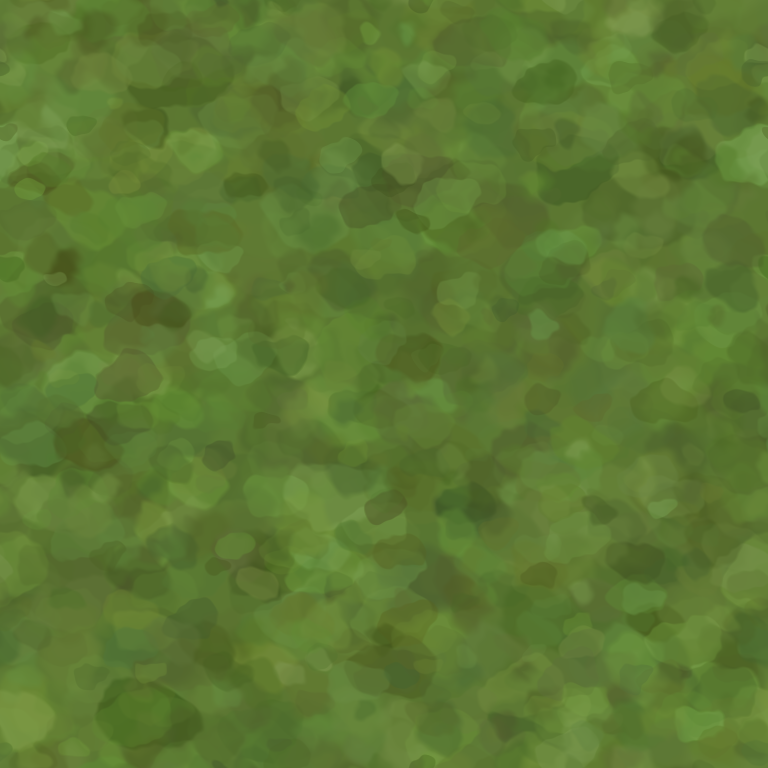
Reproduce this texture procedurally as a WebGL 1 fragment shader.

```glsl
precision highp float;
// Painterly meadow green: overlapping translucent wobbly dabs, tiling seamlessly.
uniform vec2 u_resolution;

const float TAU = 6.2831853;

vec3 hash3(vec3 p) {
  p = fract(p * vec3(0.1031, 0.1030, 0.0973));
  p += dot(p, p.yxz + 33.33);
  return fract((p.xxy + p.yxx) * p.zyx);
}

// Small periodic ripple that roughens the outlines
vec2 ripple(vec2 uv) {
  vec2 a = TAU * uv;
  return 0.0026 * sin(a.yx * 17.0 + 2.0 * sin(a * 11.0))
       + 0.0008 * sin(a.yx * 47.0 + a * 31.0 + 1.7);
}

// Paints one grid of dabs over the tint (lightness, warmth, blueness)
vec3 paintDabs(vec3 tint, vec2 uv, float cells, float layer, float presence, float strength) {
  vec2 p = uv * cells;
  vec2 home = floor(p);
  float pixel = cells / min(u_resolution.x, u_resolution.y);
  for (int j = -1; j <= 1; j++) {
    for (int i = -1; i <= 1; i++) {
      vec2 cell = home + vec2(float(i), float(j));
      vec3 key = vec3(mod(cell, cells), layer * 17.0 + 3.0);
      vec3 place = hash3(key);
      vec3 form = hash3(key + 71.0);
      vec3 pigment = 2.0 * hash3(key + 139.0) - 1.0;

      // Rounded, lobed outline, a little wider than tall
      vec2 d = (p - cell - place.xy) * vec2(0.95, 1.12);
      float angle = atan(d.y, d.x + 1e-5);
      float lobes = 1.0 + 0.14 * sin(2.0 * angle + TAU * form.x)
                        + 0.08 * sin(3.0 * angle + TAU * form.z);
      float radius = mix(0.30, 0.74, place.z) * lobes;
      float edge = max(mix(0.06, 0.32, form.x * form.x), 1.5 * pixel);
      float cover = 1.0 - smoothstep(radius - edge, radius, length(d));
      cover *= step(form.z, presence);
      tint = mix(tint, pigment, cover * strength * mix(0.14, 0.62, form.y));
    }
  }
  return tint;
}

void main() {
  vec2 uv = gl_FragCoord.xy / u_resolution;
  uv += ripple(uv);

  // Broad dabs first, finer and fainter ones on top, then sparse flecks
  vec3 tint = vec3(0.0);
  for (int k = 0; k < 5; k++) {
    float layer = float(k);
    tint = paintDabs(tint, uv, 10.0 + 2.0 * layer, layer, 1.0, 1.0 - 0.07 * layer);
  }
  tint = paintDabs(tint, uv, 25.0, 6.0, 0.22, 0.75);

  // Mid green shifted by lightness, warmth and blueness
  vec3 color = vec3(0.360, 0.468, 0.194)
             + tint.x * vec3(0.120, 0.175, 0.080)
             + tint.y * vec3(0.042, -0.020, 0.000)
             + tint.z * vec3(0.008, 0.003, 0.050);
  color += max(tint.x - 0.35, 0.0) * vec3(0.10, 0.06, 0.14);
  gl_FragColor = vec4(clamp(color, 0.0, 1.0), 1.0);
}
```
